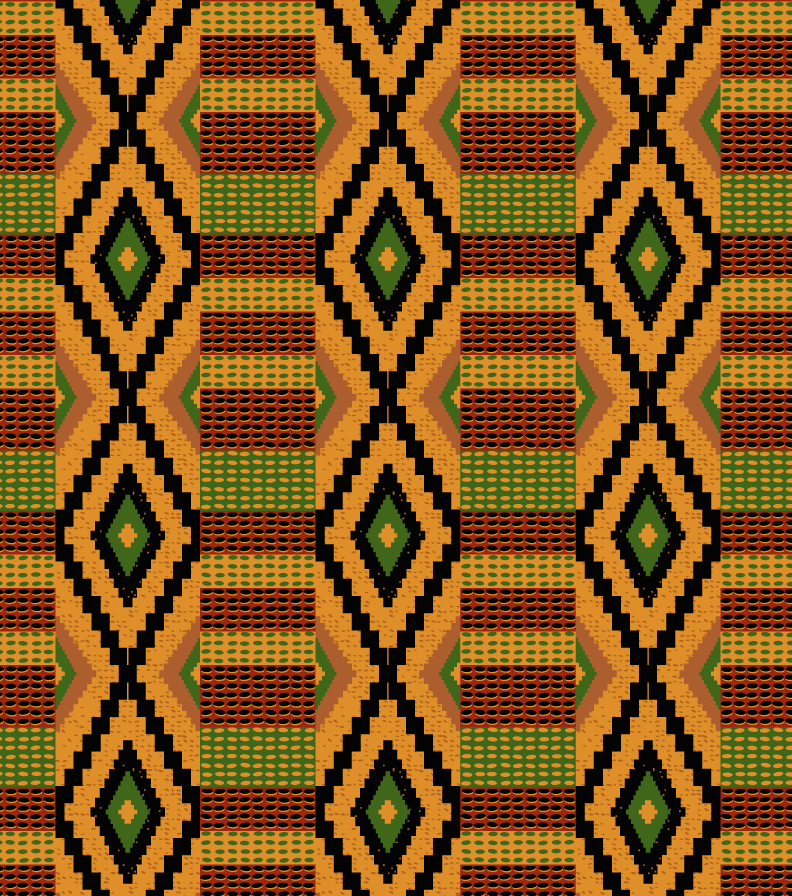
A WebGL 2 fragment shader for this pattern:

```glsl
#version 300 es
precision highp float;

uniform vec2 u_resolution;
out vec4 fragColor;

const vec3 ORANGE = vec3(0.87, 0.56, 0.16);
const vec3 BLACK = vec3(0.015, 0.01, 0.01);
const vec3 RED = vec3(0.61, 0.15, 0.06);
const vec3 GREEN = vec3(0.25, 0.40, 0.10);
const vec3 RUST = vec3(0.68, 0.37, 0.18);
const vec3 FLECK = vec3(0.70, 0.39, 0.11);

float hash(vec2 p) {
    vec3 h = fract(vec3(p.xyx) * 0.1031);
    h += dot(h, h.yzx + 33.33);
    return fract((h.x + h.y) * h.z);
}

// Stepped diamond index: column plus row, counted from the centre
float stairs(vec2 a, vec2 tread) {
    return floor(a.x / tread.x) + floor(a.y / tread.y + 0.5);
}

// Tilted slivers scattered one per cell
bool flecked(vec2 p) {
    vec2 cell = p / vec2(5.2, 4.2);
    vec2 id = floor(cell) + 50.0;
    vec2 f = fract(cell) - 0.5;
    f -= 0.3 * (vec2(hash(id), hash(id + 17.0)) - 0.5);
    float angle = 1.2 * hash(id + 31.0) - 0.9;
    f = mat2(cos(angle), sin(angle), -sin(angle), cos(angle)) * f;
    float size = 0.6 + 0.5 * hash(id + 47.0);
    return hash(id + 61.0) < 0.6 && length(f / vec2(0.42, 0.2)) < size;
}

// Column of nested stepped diamonds, q measured from a diamond centre
vec3 diamonds(vec2 q) {
    vec2 a = abs(q);
    vec2 b = vec2(62.0, 118.5) - a;
    vec3 col = flecked(q) ? FLECK : ORANGE;

    // Side wedges at the crossings
    if (stairs(b, vec2(3.9, 5.8)) < 9.0) col = RUST;
    if (stairs(b, vec2(2.0, 3.6)) < 9.0) col = GREEN;
    if (stairs(b, vec2(2.7, 3.8)) < 3.0) col = ORANGE;

    // Zigzag outline with a fine slit beside each crossing
    float ring = stairs(a, vec2(7.75, 14.8));
    bool slit = a.x < 0.6 && b.y > 7.4 && b.y < 22.2;
    if (ring > 6.5 && ring < 8.5 && !slit) col = BLACK;

    // Central diamond
    if (stairs(a, vec2(4.0, 8.2)) < 8.0) {
        col = hash(floor(q / 1.4) + 200.0) > 0.988 ? FLECK : BLACK;
    }
    if (stairs(a, vec2(2.1, 4.1)) < 9.0) col = GREEN;
    if (stairs(a, vec2(2.7, 4.0)) < 3.0) col = ORANGE;
    return col;
}

// Striped column of woven ovals, q measured from the top of the green band
vec3 weave(vec2 q) {
    vec2 band = vec2(185.0, 52.0);
    if (q.y < 53.0) band = vec2(0.0, 53.0);
    else if (q.y < 89.0) band = vec2(53.0, 36.0);
    else if (q.y < 119.0) band = vec2(89.0, 30.0);
    else if (q.y < 155.0) band = vec2(119.0, 36.0);
    else if (q.y < 185.0) band = vec2(155.0, 30.0);

    float depth = q.y - band.x;
    vec2 cell = vec2(q.x / 11.0, depth / band.y * floor(band.y / 7.5 + 0.5));
    vec2 id = floor(cell) + vec2(3.0, band.x);
    vec2 f = fract(cell) - 0.5;
    f += 0.12 * (vec2(hash(id), hash(id + 9.0)) - 0.5);
    f.y += f.x * 0.4 * (hash(id + 23.0) - 0.5);

    vec3 col;
    if (band.x < 1.0) {
        col = length(f / vec2(0.39, 0.25)) < 1.0 ? ORANGE : GREEN;
    } else if (band.y < 31.0) {
        col = length(f / vec2(0.37, 0.26)) < 1.0 ? GREEN : ORANGE;
    } else {
        // Black ovals with a bright thread below
        col = length((f - vec2(0.03, 0.14)) / vec2(0.42, 0.27)) < 1.0 ? ORANGE : RED;
        if (length((f + vec2(0.0, 0.04)) / vec2(0.43, 0.30)) < 1.0) col = BLACK;
    }
    return depth < 1.2 ? RED : col;
}

// Layout on a canvas 768 units high, y downwards
vec3 cloth(vec2 p) {
    vec2 tile = vec2(223.0, 237.0);
    vec2 q = mod(p - vec2(109.5, 222.0) + 0.5 * tile, tile) - 0.5 * tile;
    if (abs(q.x) < 62.0) return diamonds(q);
    return weave(mod(p - vec2(171.5, 148.0), tile));
}

void main() {
    // Average a 4 by 4 grid of samples to smooth the edges
    vec3 sum = vec3(0.0);
    for (int i = 0; i < 16; i++) {
        vec2 offset = (vec2(i % 4, i / 4) + 0.5) / 4.0 - 0.5;
        vec2 p = (gl_FragCoord.xy + offset) / u_resolution.y * 768.0;
        sum += cloth(vec2(p.x, 768.0 - p.y));
    }
    fragColor = vec4(sum / 16.0, 1.0);
}
```
